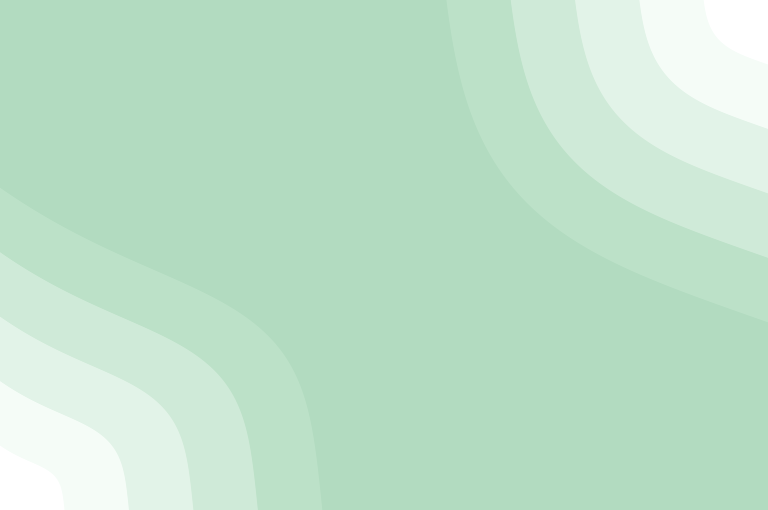
This background is drawn by a Shadertoy shader. Its source:

```glsl
// Nested pale-green waves grow from the lower left and upper right corners.
// Each corner has a "gauge" field that scales linearly with distance; its level
// sets are smooth bent curves, painted as flat bands from widest to narrowest.

const int   LAYERS = 5;
const float BAND_STEP = 0.1264;  // band width, in canvas heights

const vec3 BACKGROUND = vec3(0.698, 0.859, 0.753);
const vec3 OUTER_BAND = vec3(0.737, 0.882, 0.784);
const vec3 BAND_TINT  = vec3(0.0745, 0.0355, 0.062);  // added per inner band

// Bend of each corner: x = lean of the steep side, y = slope of the flat side,
// z = extra hollow in the flat side, w = sharpness of the shoulder.
const vec4 LOWER_BEND = vec4(0.10, 0.25, 0.45, 6.0);
const vec4 UPPER_BEND = vec4(0.10, 0.35, 0.00, 4.4);

// Size of the wave passing through p, measured along the canvas edges.
float cornerGauge(vec2 p, vec4 bend) {
    p = max(p, vec2(1e-5));
    float steepSide = p.x + bend.x * p.y;
    float flatSide  = p.y + bend.y * p.x + bend.z * p.x * p.y / (p.x + p.y);
    // Scale by the larger side to keep the powers in a safe range.
    float larger = max(steepSide, flatSide);
    vec2 sides = pow(vec2(steepSide, flatSide) / larger, vec2(bend.w));
    return larger * pow(sides.x + sides.y, 1.0 / bend.w);
}

void mainImage(out vec4 fragColor, in vec2 fragCoord) {
    vec2 canvas = vec2(iResolution.x / iResolution.y, 1.0);
    vec2 p = fragCoord / iResolution.y;

    // The two corner fields never overlap inside their bands.
    float size = min(cornerGauge(p, LOWER_BEND),
                     cornerGauge(canvas - p, UPPER_BEND));
    float edge = 0.6 / iResolution.y;

    // Paint from the widest band to the white core.
    vec3 color = BACKGROUND;
    for (int i = 0; i < LAYERS; i++) {
        float radius = BAND_STEP * float(LAYERS - i);
        vec3 band = min(OUTER_BAND + BAND_TINT * float(i), vec3(1.0));
        if (i == LAYERS - 1) band = vec3(1.0);
        color = mix(color, band, 1.0 - smoothstep(radius - edge, radius + edge, size));
    }

    fragColor = vec4(color, 1.0);
}
```
